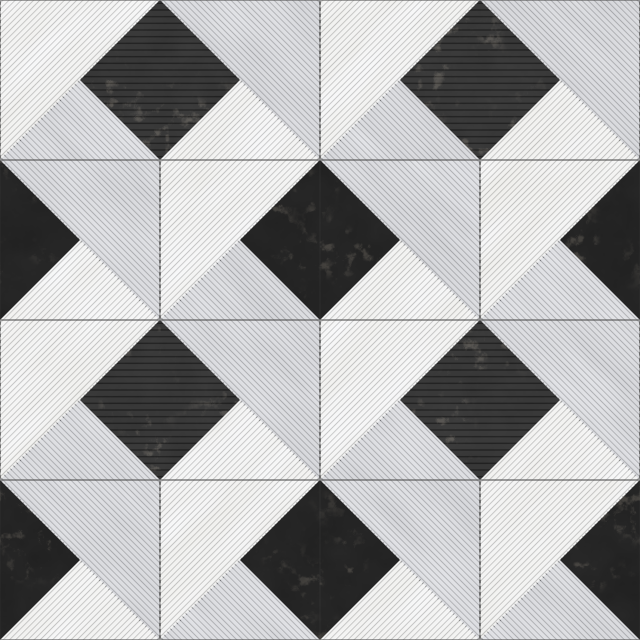
This pattern is drawn by a Shadertoy shader. Its source:

```glsl
// Staggered bricks, each a dark diamond framed by four pale ribbed triangles.
// Brick-local distances give the shapes; rows alternate ribbed and plain diamonds.
// Wear is noise shifted by a wrapped brick index, so the canvas tiles.
#define CELLS 4.0            // rows; a brick is two cells wide
#define PALE_RIBS 26.0       // diagonal ribs per cell
#define DARK_RIBS 24.0       // horizontal ribs per cell
#define GROOVE 0.11          // half groove width, in rib periods
#define JOINT 0.0035         // half joint width, in cells
#define WEAR 1.0
#define WHITE vec3(0.955, 0.955, 0.952)
#define GREY vec3(0.862, 0.866, 0.880)
#define CHARCOAL vec3(0.222)
#define BLACK vec3(0.143)
#define JOINT_COLOR vec3(0.33)

float hash(vec2 p) {
    vec3 q = fract(vec3(p.xyx) * 0.1031);
    q += dot(q, q.yzx + 33.33);
    return fract((q.x + q.y) * q.z);
}

float noise(vec2 p) {
    vec2 i = floor(p), f = fract(p);
    f = f * f * (3.0 - 2.0 * f);
    vec2 e = vec2(0.0, 1.0);
    return mix(mix(hash(i), hash(i + e.yx), f.x),
               mix(hash(i + e.xy), hash(i + e.yy), f.x), f.y);
}

float fbm(vec2 p) {
    float sum = 0.0, amp = 0.5;
    for (int i = 0; i < 4; i++) {
        sum += amp * noise(p);
        p = p * 2.03 + 17.3;
        amp *= 0.5;
    }
    return sum / 0.9375;
}

// Pixel coverage of a band |d| < halfWidth
float band(float d, float halfWidth, float pixel) {
    float lo = max(d - 0.5 * pixel, -halfWidth);
    float hi = min(d + 0.5 * pixel, halfWidth);
    return clamp((hi - lo) / pixel, 0.0, 1.0);
}

// Pixel coverage of the half plane d < 0
float inside(float d, float pixel) {
    return clamp(0.5 - d / pixel, 0.0, 1.0);
}

float groove(float s, float pixel) {
    return band(fract(s) - 0.5, GROOVE, pixel);
}

void mainImage(out vec4 fragColor, in vec2 fragCoord) {
    vec2 c = fragCoord / iResolution.xy * CELLS;
    float px = CELLS / iResolution.y;

    // Brick coordinates: u from the centre, v down from the top
    float row = floor(c.y);
    float ribbed = mod(row, 2.0);
    float along = c.x - ribbed + 1.0;
    float u = mod(along, 2.0) - 1.0;
    float v = 1.0 - fract(c.y);
    vec2 id = vec2(mod(floor(along * 0.5), CELLS * 0.5), mod(row, CELLS));
    vec2 shift = 40.0 * vec2(hash(id + 3.7), hash(id + 11.9));

    // Pale triangles: white ribs rise, grey ribs fall
    float fork = (abs(u) - v) * 0.7071;
    float upper = inside(-fork, px);
    float white = u < 0.0 ? upper : 1.0 - upper;
    float ribPx = PALE_RIBS * 1.4142 * px;
    float riseCoord = (u + v) * PALE_RIBS;
    float fallCoord = (u - v) * PALE_RIBS;
    float rise = groove(riseCoord, ribPx);
    float fall = groove(fallCoord, ribPx);
    float cut = mix(fall, rise, white);
    float bevel = mix(fract(fallCoord + 0.5), fract(riseCoord + 0.5), white) - 0.5;

    // Soft streaks follow the ribs
    vec2 riseAxis = vec2(u - v, (u + v) * 3.0);
    vec2 fallAxis = vec2(u + v, (u - v) * 3.0);
    float streak = mix(fbm(fallAxis * 1.5 + shift + 9.0),
                       fbm(riseAxis * 1.5 + shift), white) - 0.5;
    vec3 col = mix(GREY, WHITE, white);
    col += WEAR * streak * mix(vec3(0.07), vec3(0.04, 0.045, 0.065), white);
    col += 0.014 * bevel - 0.18 * cut;

    // Rib ends notch the diagonal under the diamond
    float ends = u < 0.0 ? fall : rise;
    col -= 0.22 * ends * band(fork, 0.008, px);

    // Dark diamond, with faint blotches and fine scuffs
    vec2 p = vec2(u, v) + shift;
    float blotch = fbm(p * 6.0) - 0.5;
    float scuff = smoothstep(0.56, 0.82, fbm(p * 17.0))
                * smoothstep(0.42, 0.68, fbm(p * 3.0 + 5.0));
    vec3 dark = mix(BLACK, CHARCOAL, ribbed);
    dark += WEAR * (0.035 * blotch + scuff * vec3(0.13, 0.12, 0.105));
    dark -= 0.085 * ribbed * groove(v * DARK_RIBS, DARK_RIBS * px);
    dark += 0.045 * (1.0 - ribbed) * band(u, JOINT * 0.7, px);
    float diamond = (abs(u) + abs(v - 0.5) - 0.5) * 0.7071;
    col = mix(col, dark, inside(diamond, px));

    // Joints: level ones solid, upright ones dotted by the ribs
    float level = band(min(v, 1.0 - v), JOINT, px);
    float upright = band(1.0 - abs(u), JOINT * 1.4, px);
    float dots = 0.45 + 0.55 * band(fract(v * PALE_RIBS) - 0.5, 0.28, PALE_RIBS * px);
    col = mix(col, JOINT_COLOR, max(level, upright * dots));

    fragColor = vec4(clamp(col, 0.0, 1.0), 1.0);
}
```
